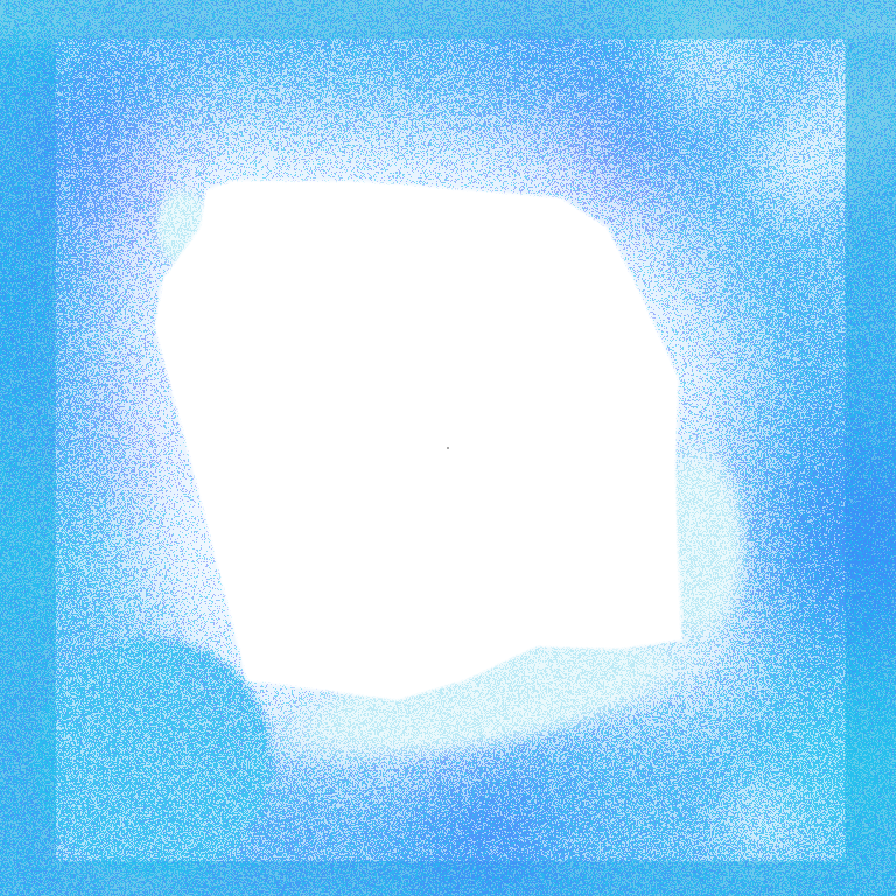
A Shadertoy shader for this background:

```glsl
// A white irregular opening surrounded by a spray of blue and cyan grains.
// Distance to the opening sets grain density; soft blobs vary density and hue,
// and a pale frame plus a few washes fill the paper between the grains.

#define GRAIN 768.0          // grain cells across the canvas
#define GRAIN_CONTRAST 0.47  // 0 = smooth average, 1 = full speckle
#define EDGE_DENSITY 0.17    // density beside the opening
#define SPRAY_RISE 0.48      // extra density far from it
#define SPRAY_REACH 0.17     // distance over which density rises
#define BASE_HUE 0.42        // share of blue grains
#define CYAN vec3(0.06, 0.74, 0.93)
#define BLUE vec3(0.24, 0.51, 0.98)
#define VIOLET vec3(0.36, 0.44, 0.98)
#define PALE vec3(0.54, 0.84, 0.92)
#define WASH_INK vec3(0.62, 0.88, 0.95)

const int CORNERS = 18;
const vec2 opening[CORNERS] = vec2[](
    vec2(.230, .787), vec2(.260, .798), vec2(.404, .797), vec2(.625, .779),
    vec2(.677, .746), vec2(.710, .681), vec2(.757, .577), vec2(.753, .479),
    vec2(.760, .286), vec2(.690, .276), vec2(.599, .279), vec2(.521, .242),
    vec2(.443, .219), vec2(.276, .241), vec2(.215, .479), vec2(.173, .635),
    vec2(.182, .688), vec2(.224, .746));

// Blobs: centre, radius, signed strength
const int BLOBS = 12;
const vec4 densityBlobs[BLOBS] = vec4[](
    vec4(.79, .93, .06, -.26), vec4(.89, .81, .06, -.30),
    vec4(.85, .08, .05, -.22), vec4(.15, .06, .05, -.22),
    vec4(.97, .88, .08, -.30), vec4(.16, .36, .09, -.10),
    vec4(.64, .92, .11, .08), vec4(.54, .07, .10, .15),
    vec4(.97, .40, .15, .22), vec4(.10, .88, .09, .10),
    vec4(.70, .81, .08, .16), vec4(.05, .66, .12, .14));
const vec4 hueBlobs[BLOBS] = vec4[](
    vec4(.97, .40, .12, .30), vec4(.54, .07, .10, .30),
    vec4(.64, .92, .12, .22), vec4(.10, .88, .10, .28),
    vec4(.70, .82, .09, .20), vec4(.13, .50, .10, .25),
    vec4(.95, .15, .12, -.36), vec4(.74, .99, .08, -.28),
    vec4(.03, .40, .11, -.24), vec4(.03, .95, .08, -.26),
    vec4(.13, .77, .09, .30), vec4(.34, .05, .08, .15));

// Two random values per integer cell
vec2 hash2(uvec2 cell) {
    uvec2 v = cell * 1664525u + 1013904223u;
    v.x += v.y * 1664525u;
    v.y += v.x * 1664525u;
    v ^= v >> 16u;
    v.x += v.y * 1664525u;
    v.y += v.x * 1664525u;
    v ^= v >> 16u;
    return vec2(v & 65535u) / 65536.0;
}

// Signed distance to the opening, negative inside
float openingDistance(vec2 p) {
    float nearest = 10.0, side = 1.0;
    for (int i = 0; i < CORNERS; i++) {
        vec2 a = opening[i], b = opening[(i + 1) % CORNERS];
        vec2 e = b - a, w = p - a;
        vec2 offset = w - e * clamp(dot(w, e) / dot(e, e), 0.0, 1.0);
        nearest = min(nearest, dot(offset, offset));
        bvec3 c = bvec3(p.y >= a.y, p.y < b.y, e.x * w.y > e.y * w.x);
        if (all(c) || all(not(c))) side = -side;
    }
    return side * sqrt(nearest);
}

float blob(vec2 p, vec4 b) {
    vec2 q = (p - b.xy) / b.z;
    return b.w * exp(-dot(q, q));
}

// Soft-edged ellipse, tilted by a shear
float wash(vec2 p, vec2 centre, vec2 radius, float slope) {
    vec2 q = p - centre;
    q.y -= slope * q.x;
    return 1.0 - smoothstep(0.65, 1.15, length(q / radius));
}

void mainImage(out vec4 fragColor, in vec2 fragCoord) {
    vec2 uv = fragCoord / iResolution.xy;
    float pixel = 1.0 / iResolution.y;
    float d = openingDistance(uv);

    // Spray density and hue
    float density = EDGE_DENSITY + SPRAY_RISE * smoothstep(-0.02, SPRAY_REACH, d);
    float hue = BASE_HUE;
    for (int i = 0; i < BLOBS; i++) {
        density += blob(uv, densityBlobs[i]);
        hue += blob(uv, hueBlobs[i]);
    }

    // Dense cyan lobe at the lower left
    float lobe = 1.0 - smoothstep(0.125, 0.142, length(uv - vec2(.17, .154)));
    density = mix(density, max(density, 0.66), lobe);
    hue = mix(hue, 0.16, 0.8 * lobe);

    // Pale washes beside the opening
    float pale = wash(uv, vec2(.55, .225), vec2(.25, .060), 0.18);
    pale = max(pale, wash(uv, vec2(.775, .39), vec2(.060, .120), 0.0));
    pale = max(pale, wash(uv, vec2(.205, .745), vec2(.034, .05), 0.0));
    pale *= 1.0 - lobe;
    density = mix(density, 0.40, pale);

    // Frame whose paper is pale blue
    vec2 inset = abs(uv - vec2(.503, .4975)) - vec2(.4407, .4585);
    float frame = smoothstep(-pixel, pixel, max(inset.x, inset.y));
    density -= 0.22 * frame * smoothstep(.94, .97, uv.y);
    vec3 paper = mix(vec3(1.0), PALE, frame);

    // Grains over their average colour
    density = clamp(density, 0.0, 1.0);
    hue = clamp(hue, 0.0, 1.0);
    vec2 rnd = hash2(uvec2(uv * GRAIN));
    vec3 deep = mix(VIOLET, BLUE, smoothstep(0.02, 0.14, d));
    vec3 meanInk = mix(mix(CYAN, deep, hue), WASH_INK, pale);
    vec3 grainInk = mix(rnd.y < hue ? deep : CYAN, WASH_INK, pale);
    vec3 average = mix(paper, meanInk, density);
    vec3 speckled = rnd.x < density ? grainInk : paper;
    vec3 color = mix(average, speckled, GRAIN_CONTRAST);

    // Clear opening with a tiny central dot
    color = mix(vec3(1.0), color, smoothstep(-0.002, 0.004, d));
    color *= smoothstep(0.0003, 0.0011, length(uv - 0.5));
    fragColor = vec4(color, 1.0);
}
```
